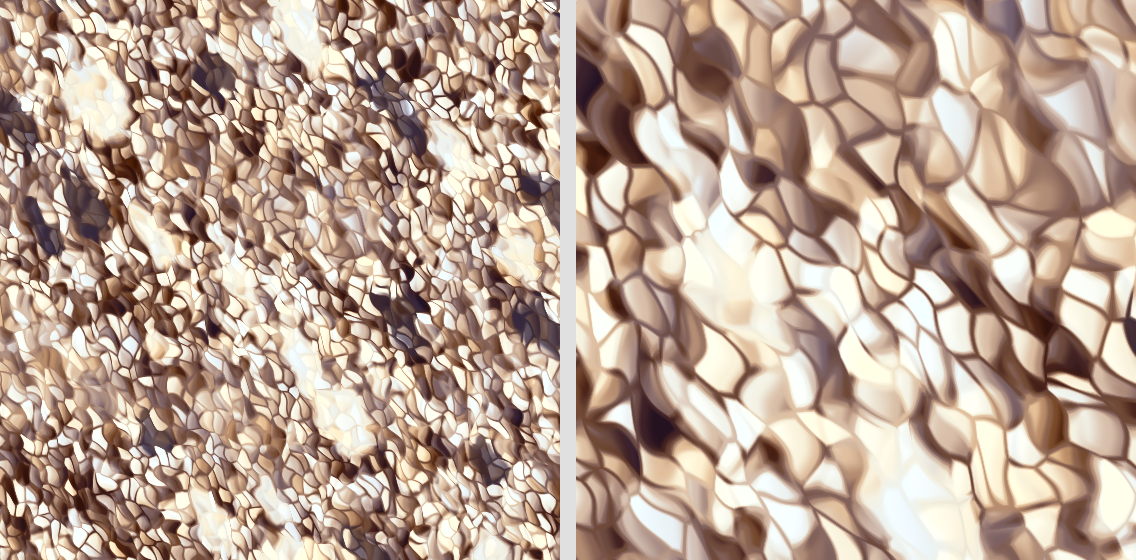
Left, the full canvas; right, a detail of the centre.
Reproduce this texture procedurally as a Shadertoy shader.

```glsl
#define FINE_GRID vec2(60.0, 33.0)
#define COARSE_GRID vec2(29.0, 15.0)
#define PEBBLE_GRID vec2(10.0, 6.2)
#define GRAIN_ANGLE 0.54
#define GAP_WIDTH 0.30
#define PEBBLE_SHARE 0.34
#define CONTRAST 1.05
#define BRIGHTNESS 0.04

vec3 hash3(vec2 cell) {
    vec3 p = fract(cell.xyx * vec3(0.1031, 0.1030, 0.0973));
    p += dot(p, p.yxz + 33.33);
    return fract((p.xxy + p.yzz) * p.zyx);
}

// Slow, layered sine field, roughly -1 to 1
float drift(vec2 p) {
    float a = sin(p.x * 9.0 + 2.0 * sin(p.y * 5.0 + 1.0));
    float b = sin(p.y * 11.0 - p.x * 6.0 + 1.7 * sin(p.x * 13.0));
    float c = sin(p.x * 23.0 + p.y * 14.0 + 1.5 * sin(p.y * 17.0));
    return 0.4 * a + 0.35 * b + 0.25 * c;
}

// Cellular grains with dark gaps: x = tone around zero, y = random tint
vec2 grains(vec2 p) {
    vec2 base = floor(p);
    float nearest = 9.0, second = 9.0;
    vec2 offset = vec2(0.0);
    vec3 id = vec3(0.0);
    for (int j = -1; j <= 1; j++)
    for (int i = -1; i <= 1; i++) {
        vec2 cell = base + vec2(i, j);
        vec3 h = hash3(cell);
        vec2 d = p - cell - 0.5 - 0.9 * (h.xy - 0.5);
        float dist = length(d);
        if (dist < nearest) {
            second = nearest;
            nearest = dist;
            offset = d;
            id = hash3(cell + 71.0);
        } else {
            second = min(second, dist);
        }
    }
    float body = smoothstep(0.0, GAP_WIDTH, second - nearest);
    float lit = dot(offset, vec2(-0.8, -0.9));
    float face = 3.2 * (id.x - 0.5) + lit;
    return vec2(mix(-1.0, face, body) + 0.32, (id.y - 0.5) * body);
}

// Scattered pebbles: x = coverage, y = 1 for pale and 0 for dark
vec2 pebbles(vec2 p, float roughness) {
    vec2 base = floor(p), result = vec2(0.0);
    for (int j = -1; j <= 1; j++)
    for (int i = -1; i <= 1; i++) {
        vec2 cell = base + vec2(i, j);
        vec3 place = hash3(cell + 19.0), kind = hash3(cell + 43.0);
        vec2 d = p - cell - 0.5 - 0.6 * (place.xy - 0.5);
        d.x *= mix(0.85, 1.6, kind.z);
        float edge = length(d) + 0.05 * roughness
                   + 0.04 * sin(3.0 * atan(d.y, d.x) + 6.3 * place.z);
        float radius = mix(0.24, 0.46, place.z);
        float cover = 1.0 - smoothstep(radius - 0.05, radius + 0.05, edge);
        cover *= step(kind.x, PEBBLE_SHARE);
        if (cover > result.x) result = vec2(cover, step(0.5, kind.y));
    }
    return result;
}

// Shadow brown through tan to bleached cream
vec3 earth(float tone) {
    vec3 c = mix(vec3(0.17, 0.07, 0.08), vec3(0.27, 0.13, 0.11), smoothstep(-2.4, -1.64, tone));
    c = mix(c, vec3(0.44, 0.29, 0.22), smoothstep(-1.64, -1.08, tone));
    c = mix(c, vec3(0.51, 0.38, 0.35), smoothstep(-1.08, -0.74, tone));
    c = mix(c, vec3(0.69, 0.55, 0.47), smoothstep(-0.74, -0.29, tone));
    c = mix(c, vec3(0.86, 0.75, 0.65), smoothstep(-0.29, 0.29, tone));
    c = mix(c, vec3(0.96, 0.95, 0.89), smoothstep(0.29, 1.13, tone));
    return mix(c, vec3(1.0, 1.0, 0.96), smoothstep(1.13, 2.0, tone));
}

void mainImage(out vec4 fragColor, in vec2 fragCoord) {
    vec2 uv = fragCoord / iResolution.y;

    // Axes across and along the grain, with bent flow
    float ca = cos(GRAIN_ANGLE), sa = sin(GRAIN_ANGLE);
    vec2 p = vec2(ca * uv.x + sa * uv.y, sa * uv.x - ca * uv.y) + 3.0;
    vec2 flow = p + 0.012 * vec2(drift(p * 1.6), drift(p.yx * 1.9 + 4.0));
    flow += 0.0035 * sin(flow.yx * vec2(95.0, 120.0) + 3.0 * sin(flow * 41.0));

    // Fine and coarse grit, calmer in sandy patches
    vec2 fine = grains(flow * FINE_GRID);
    vec2 coarse = grains(flow * COARSE_GRID + 37.0);
    float patchiness = smoothstep(-0.7, 0.3, drift(p * 1.3 + 8.0));
    float tone = fine.x + 0.62 * coarse.x;
    tone = tone * CONTRAST * mix(0.6, 1.1, patchiness) + BRIGHTNESS;
    tone += 0.35 * drift(p * vec2(1.6, 0.8) + 2.0);

    // Larger pale and slate pebbles
    vec2 pebble = pebbles(flow * PEBBLE_GRID, fine.x + coarse.x);
    float pebbleTone = mix(-1.25, 1.5, pebble.y) + 0.3 * tone;
    tone = mix(tone, pebbleTone, pebble.x * 0.9);

    vec3 color = earth(tone);
    float warmth = 0.10 * fine.y + 0.08 * coarse.y;
    color += warmth * vec3(0.6, 0.0, -1.0);
    color += pebble.x * (1.0 - pebble.y) * vec3(-0.03, 0.03, 0.09);
    fragColor = vec4(clamp(color, 0.0, 1.0), 1.0);
}
```
